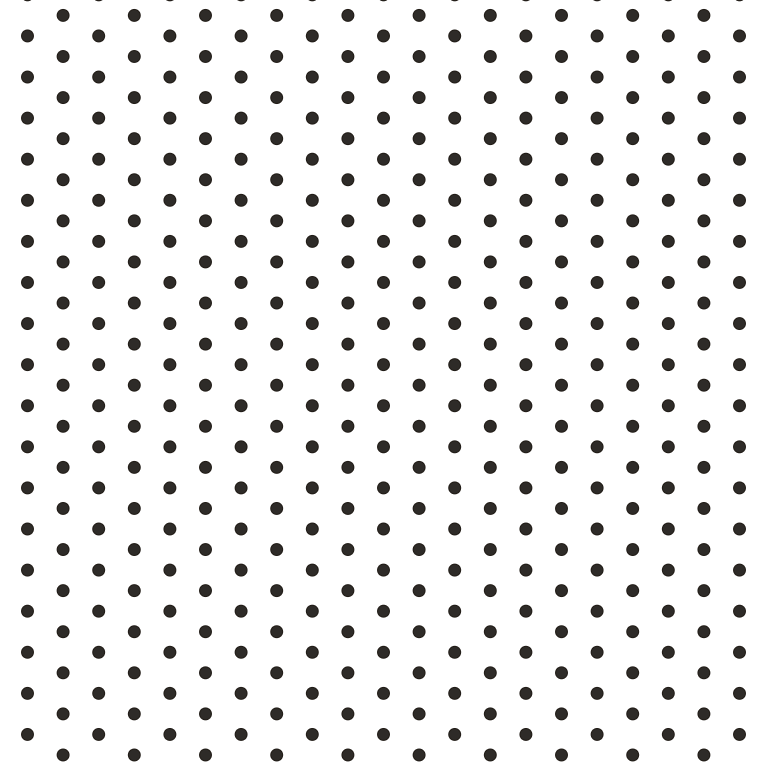
Write a Shadertoy shader that draws this pattern.

```glsl
#define CELL vec2(0.09271, 0.0535)   // spacing of one rectangular lattice
#define ORIGIN vec2(0.0358, 0.0437)  // centre of the lower left dot
#define RADIUS 0.0084
#define RIM_START 0.72               // where the darker rim begins, in radii
#define PAPER vec3(1.0)
#define INK vec3(0.18, 0.17, 0.155)
#define RIM_INK vec3(0.13, 0.11, 0.09)

// Distance to the nearest point of a rectangular lattice
float latticeDistance(vec2 p) {
    return length((fract(p / CELL + 0.5) - 0.5) * CELL);
}

void mainImage(out vec4 fragColor, in vec2 fragCoord) {
    vec2 p = fragCoord / iResolution.y - ORIGIN;

    // Two lattices, offset by half a cell, make the staggered columns
    float dist = min(latticeDistance(p), latticeDistance(p - 0.5 * CELL));

    // Edge coverage over one pixel
    float coverage = clamp(0.5 + (RADIUS - dist) * iResolution.y, 0.0, 1.0);

    // Slightly darker ink towards the rim
    float rim = smoothstep(RIM_START, 0.95, dist / RADIUS);
    vec3 dotColor = mix(INK, RIM_INK, rim);

    fragColor = vec4(mix(PAPER, dotColor, coverage), 1.0);
}
```
